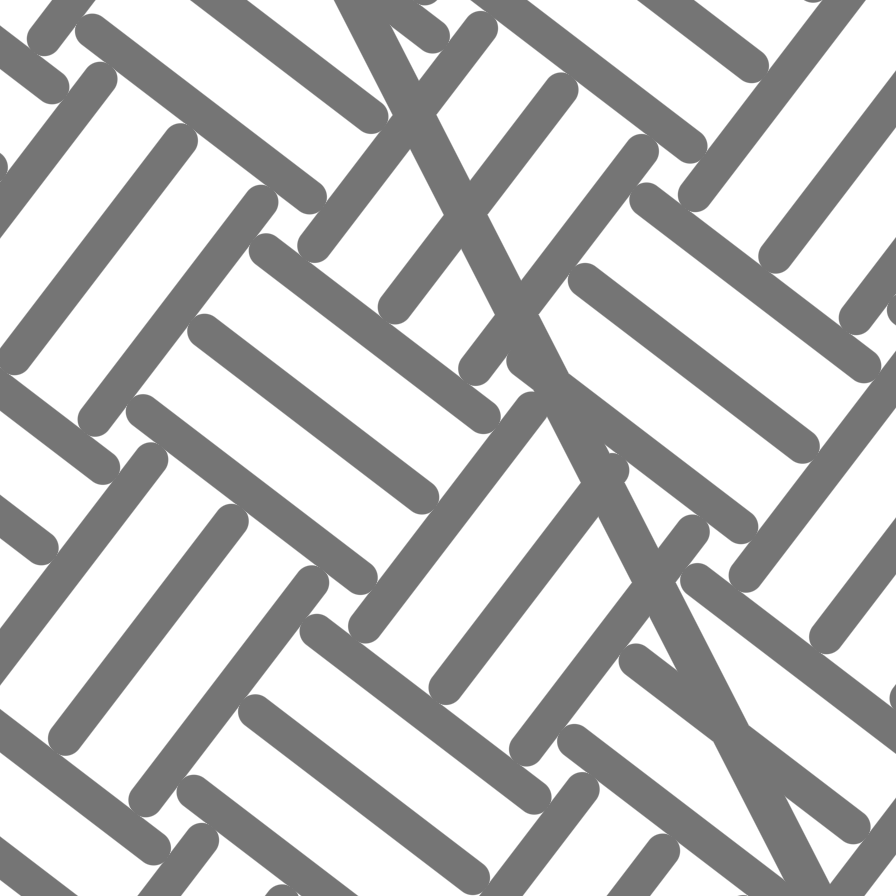
Reproduce this pattern procedurally as a WebGL 2 fragment shader.

```glsl
#version 300 es
precision highp float;
// Tilted basket weave of round-ended grey bars on white, crossed by one long diagonal bar.

uniform vec2 u_resolution;
out vec4 fragColor;

// Distance to three parallel bar axes, in a unit cell centred on the origin.
float barTriple(vec2 p) {
    float across = p.y - 0.373 * clamp(round(p.y / 0.373), -1.0, 1.0);
    float along = max(abs(p.x) - 0.504, 0.0);
    return length(vec2(along, across));
}

// Distance to the nearest bar axis; bars turn by a right angle in every other cell.
float weave(vec2 p) {
    vec2 cell = floor(p + 0.5);
    float nearest = 1e3;
    for (int j = -1; j <= 1; j++) {
        for (int i = -1; i <= 1; i++) {
            vec2 id = cell + vec2(i, j);
            vec2 local = p - id;
            bool turned = mod(id.x + id.y, 2.0) > 0.5;
            nearest = min(nearest, barTriple(turned ? local.yx : local));
        }
    }
    return nearest;
}

void main() {
    vec2 uv = gl_FragCoord.xy / u_resolution.y;

    // Rotated square lattice
    float tilt = 0.6527;
    float cellSize = 0.303;
    vec2 axis = vec2(cos(tilt), -sin(tilt));
    vec2 centred = uv - vec2(0.3496, 0.5378);
    vec2 lattice = vec2(dot(centred, axis), dot(centred, vec2(axis.y, -axis.x))) / cellSize;
    float bars = weave(lattice) * cellSize - 0.0193;

    // Single straight bar over the weave
    vec2 normal = normalize(vec2(768.0, 393.0));
    float diagonal = abs(dot(uv - vec2(0.397, 1.0), normal)) - 0.0218;

    // Smooth edges
    float pixel = 1.0 / u_resolution.y;
    float ink = 1.0 - smoothstep(-0.8 * pixel, 0.8 * pixel, min(bars, diagonal));
    fragColor = vec4(mix(vec3(1.0), vec3(0.46), ink), 1.0);
}
```
